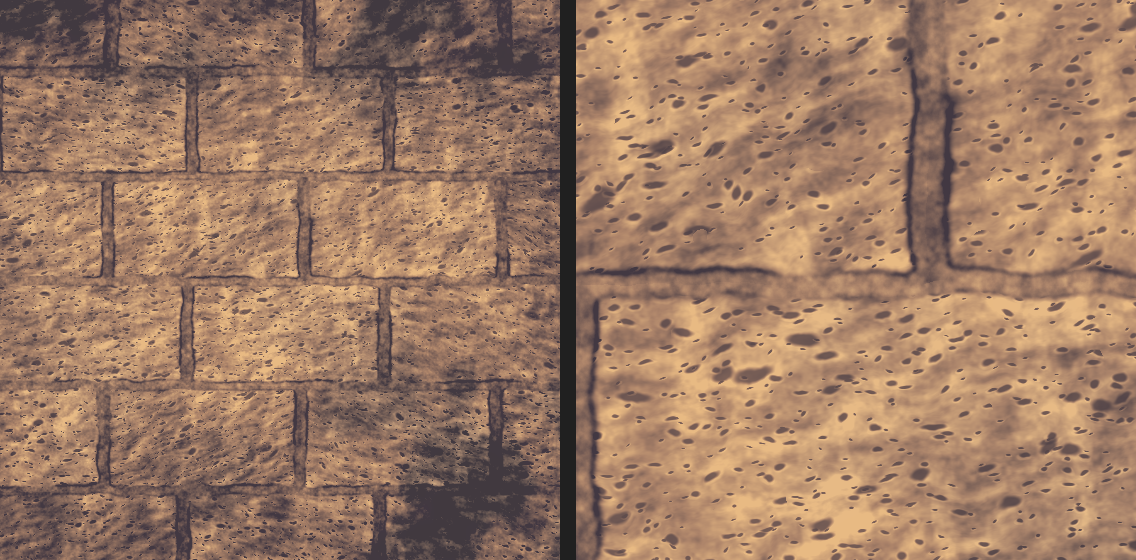
Left: the whole. Right: its middle third, enlarged.
This texture is drawn by a three.js fragment shader. Its source:

```glsl
// Weathered wall of pitted, porous stone blocks in running bond with sandy mortar.
varying vec2 vUv;

vec3 hash(vec2 p) {
  vec3 q = fract(p.xyx * vec3(0.1031, 0.1030, 0.0973));
  q += dot(q, q.yxz + 33.33);
  return fract((q.xxy + q.yzz) * q.zyx);
}

float noise(vec2 p) {
  vec2 i = floor(p), f = fract(p);
  f = f * f * (3.0 - 2.0 * f);
  return mix(mix(hash(i).x, hash(i + vec2(1.0, 0.0)).x, f.x),
             mix(hash(i + vec2(0.0, 1.0)).x, hash(i + 1.0).x, f.x), f.y);
}

float fbm(vec2 p) {
  float sum = 0.0, amp = 0.5;
  for (int i = 0; i < 5; i++) {
    sum += amp * noise(p);
    p = mat2(1.6, 1.2, -1.2, 1.6) * p + 7.3;
    amp *= 0.5;
  }
  return sum / 0.97;
}

mat2 rotate(float a) {
  return mat2(cos(a), sin(a), -sin(a), cos(a));
}

// Scattered oval holes, one candidate per cell; x is the hole, y its lit lower lip
vec2 pores(vec2 p, float density) {
  vec2 pit = vec2(0.0);
  for (int j = -1; j <= 1; j++) {
    for (int i = -1; i <= 1; i++) {
      vec2 cell = floor(p) + vec2(float(i), float(j));
      vec3 h = hash(cell), k = hash(cell + 71.0);
      vec2 d = rotate((k.x - 0.5) * 1.8) * (p - cell - h.xy);
      d.y *= 1.0 + k.y;
      float radius = mix(0.16, 0.48, h.z * h.z);
      float present = step(k.z, density);
      pit.x = max(pit.x, present * smoothstep(radius, radius * 0.45, length(d)));
      pit.y = max(pit.y, present * smoothstep(radius * 1.3, radius * 0.8, length(d + vec2(0.0, 0.12))));
    }
  }
  return pit;
}

// Dark violet brown through clay to pale sand
vec3 stoneRamp(float t) {
  vec3 shadow = vec3(0.26, 0.22, 0.26), clay = vec3(0.67, 0.51, 0.41), sand = vec3(0.88, 0.70, 0.50);
  return t < 0.62 ? mix(shadow, clay, max(t, 0.0) / 0.62)
                  : mix(clay, sand, min((t - 0.62) / 0.38, 1.15));
}

void main() {
  vec2 uv = vUv;
  vec2 wobble = vec2(fbm(uv * 28.0), fbm(uv * 28.0 + 40.0)) - 0.5;
  vec2 p = uv + wobble * 0.012;

  // Running bond: alternate courses shift, with a slight drift up the wall
  vec2 pitch = vec2(0.351, 0.187);
  float course = floor((p.y + 0.0625) / pitch.y);
  float shift = mix(0.327, 0.181, mod(course, 2.0)) + 0.004 * course;
  vec2 grid = vec2(p.x - shift, p.y + 0.0625) / pitch;
  vec3 block = hash(floor(grid) + 19.0);
  vec2 local = (fract(grid) - 0.5) * pitch;

  // Signed distance to the rounded block, positive outside
  vec2 q = abs(local) - pitch * 0.5 + vec2(0.011, 0.008) + 0.005;
  float edge = length(max(q, 0.0)) + min(max(q.x, q.y), 0.0) - 0.005;
  float stone = smoothstep(0.002, -0.002, edge);
  float side = smoothstep(-0.003, 0.003, q.x - q.y);

  // Stone grain, tilted and stretched differently in each block
  vec2 g = rotate((block.x - 0.5) * 0.7) * uv + block.yz * 5.0;
  g += wobble * 0.014;
  float cloud = fbm(uv * 9.0 + block.xy * 20.0);
  vec2 bed = g * vec2(42.0, mix(58.0, 100.0, block.z));
  float relief = fbm(bed) - fbm(bed + vec2(-0.25, 0.45));
  float grain = noise(uv * 330.0) - 0.5;
  float tone = 0.69 + (block.y - 0.5) * 0.09 + (cloud - 0.5) * 0.65;
  tone += (fbm(bed * 0.7 + 9.0) - 0.5) * 0.65 + relief * 0.75 + grain * 0.16;
  tone += 0.2 * smoothstep(0.55, 0.75, fbm(uv * vec2(38.0, 15.0) + block.zx * 9.0));

  // Three sizes of pores
  float density = mix(0.3, 0.65, block.z) + (cloud - 0.5) * 0.6;
  for (int i = 0; i < 3; i++) {
    float size = exp2(float(i) * 0.85);
    vec2 pit = pores(g * vec2(27.0, mix(36.0, 52.0, block.z)) * size + float(i) * 31.0,
                     density * (0.3 + 0.3 * float(i)));
    tone += 0.13 * pit.y * (1.0 - pit.x);
    tone = mix(tone, 0.08 + 0.12 * cloud, pit.x * 0.8);
  }

  // Gritty mortar, darker in the upright joints
  float grit = fbm(uv * 110.0) - 0.5;
  float mortar = mix(0.56, 0.41, side) + grit * 0.75 + grain * 0.2 + (cloud - 0.5) * 0.3;
  tone = mix(mortar, tone, stone);

  // Broken shadow line where block and mortar meet
  float crack = exp(-edge * edge / 0.000006) * smoothstep(0.36, 0.58, fbm(uv * 17.0 + 3.0));
  tone -= crack * mix(local.y < 0.0 ? 0.5 : 0.22, 0.55, side);

  // Soot along the top and lower right, then darkening toward the borders
  float sooty = smoothstep(0.42, 0.0, length((uv - vec2(0.83, 0.1)) * vec2(0.8, 1.1)));
  sooty = max(sooty, 0.8 * smoothstep(0.74, 0.98, uv.y));
  float soot = smoothstep(0.43, 0.65, fbm(uv * vec2(10.0, 7.0) + 13.0)) * (0.16 + 0.84 * sooty);
  tone -= soot * 0.4 * (0.6 + 0.8 * fbm(uv * 60.0));
  tone -= 0.38 * smoothstep(0.2, 0.72, length((uv - vec2(0.42, 0.52)) * vec2(0.75, 1.15)));

  vec3 color = stoneRamp(tone);
  color = mix(color, vec3(dot(color, vec3(0.3, 0.59, 0.11))) * vec3(1.03, 1.0, 0.92), soot * 0.3);
  gl_FragColor = vec4(color, 1.0);
}
```
